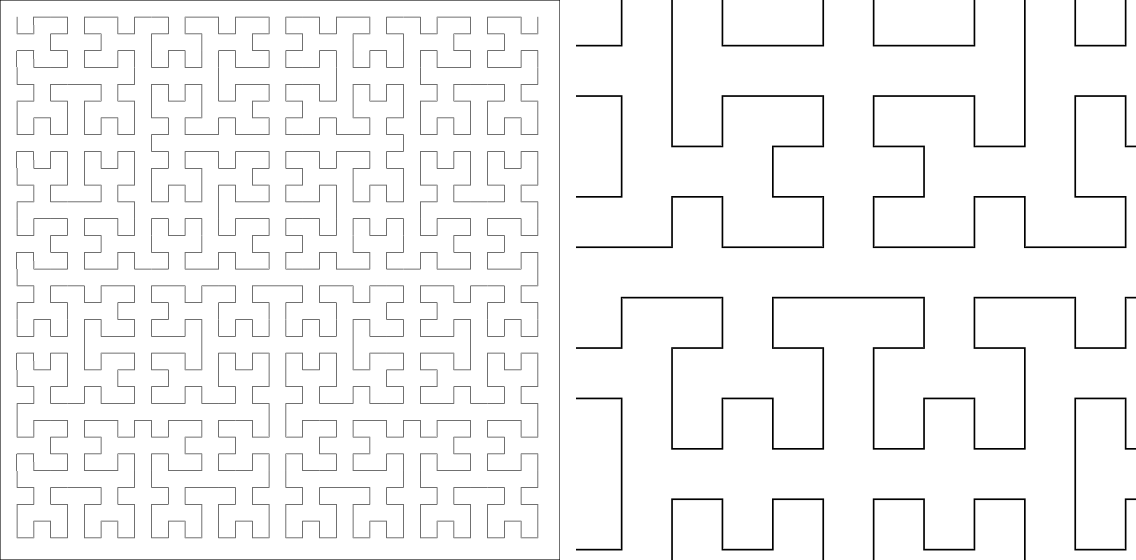
Left, the full canvas; right, a detail of the centre.
Give the GLSL for this pattern, as a WebGL 1 fragment shader.

```glsl
precision highp float;
// Fifth-order Hilbert curve as a thin black path inside a hairline frame.

uniform vec2 u_resolution;

const float SIDE = 32.0;    // nodes along each side of the curve
const float PITCH = 0.03;   // distance between nodes
const float MARGIN = 0.03;  // offset of the first node from the top left
const float LINE = 0.001;   // line width
const vec3 PAPER = vec3(1.0);
const vec3 INK = vec3(0.0);

// Position of a cell along the curve, from top left to top right.
float hilbertIndex(vec2 cell) {
  float index = 0.0;
  float size = SIDE;
  for (int level = 0; level < 5; level++) {
    size *= 0.5;
    vec2 quadrant = step(size, cell);
    index += size * size * mix(quadrant.y, 3.0 - quadrant.y, quadrant.x);
    cell -= quadrant * size;
    if (quadrant.y < 0.5) {
      if (quadrant.x > 0.5) cell = size - 1.0 - cell;
      cell = cell.yx;
    }
  }
  return index;
}

// Exact fraction of a pixel covered by an axis-aligned box.
float boxCoverage(vec2 p, vec2 low, vec2 high, vec2 pixel) {
  vec2 overlap = min(high, p + 0.5 * pixel) - max(low, p - 0.5 * pixel);
  overlap = clamp(overlap / pixel, 0.0, 1.0);
  return overlap.x * overlap.y;
}

// Small sideways jog that recurs down the two leftmost columns.
float columnJog(float column, float row) {
  if (column > 1.5) return 0.0;
  float span = column < 0.5 ? 1.0 : 0.5;
  bool jogged = mod(row - 2.0, 6.0) < span;
  bool topEnd = column > 0.5 && row < 0.5;
  return (jogged || topEnd) ? -LINE : 0.0;
}

// Coverage of the path around the nearest node.
float curveCoverage(vec2 p, vec2 pixel) {
  vec2 grid = (p - MARGIN - 0.5 * LINE) / PITCH;
  vec2 node = clamp(floor(grid + 0.5), 0.0, SIDE - 1.0);
  vec2 corner = MARGIN + PITCH * node;
  corner.x += columnJog(node.x, grid.y);

  float index = hilbertIndex(node);
  float coverage = 0.0;
  vec2 direction = vec2(1.0, 0.0);
  for (int side = 0; side < 4; side++) {
    vec2 next = node + direction;
    bool inside = all(equal(next, clamp(next, 0.0, SIDE - 1.0)));
    // Neighbours are joined only when they are consecutive on the curve.
    if (inside && abs(abs(hilbertIndex(next) - index) - 1.0) < 0.5) {
      vec2 reach = PITCH * direction;
      vec2 low = corner + min(reach, 0.0);
      vec2 high = corner + LINE + max(reach, 0.0);
      coverage = max(coverage, boxCoverage(p, low, high, pixel));
    }
    direction = vec2(-direction.y, direction.x);
  }
  return coverage;
}

// Coverage of the hairline along the canvas edge.
float frameCoverage(vec2 p, vec2 pixel) {
  return 1.0 - boxCoverage(p, vec2(LINE), vec2(1.0 - LINE), pixel);
}

void main() {
  vec2 pixel = 1.0 / u_resolution;
  vec2 p = gl_FragCoord.xy * pixel;
  p.y = 1.0 - p.y;  // rows count down from the top

  float ink = max(curveCoverage(p, pixel), frameCoverage(p, pixel));
  gl_FragColor = vec4(mix(PAPER, INK, ink), 1.0);
}
```
